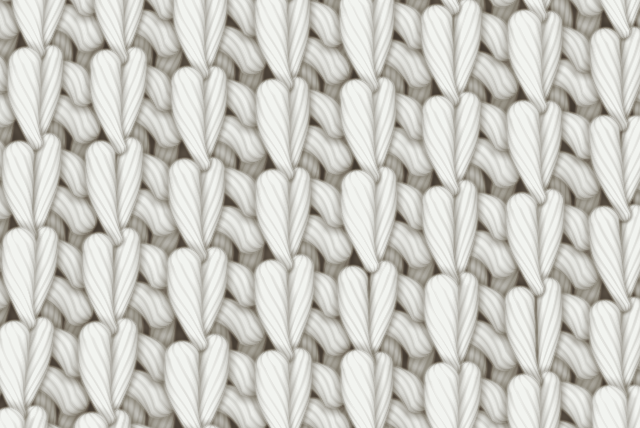
A Shadertoy shader for this texture:

```glsl
// Chunky white knit: eight leaning columns of V stitches with paired cross
// bumps and small dark holes between them. Tapered, bowed strands are painted
// back to front; each carries spiralling plies and a soft contact shadow.

const float ROW_PITCH = 0.211;      // stitch height, in canvas heights
const float COL_PITCH = 0.935;      // column spacing, in stitch heights
const vec2  FIRST_STITCH = vec2(0.068, 0.658);
const float ROW_DROP = 0.11;        // each column sits lower than the last
const float LEAN = 0.052;           // tilt of the leftmost columns
const float JITTER = 0.06;
const float PLIES = 5.4;
const float GROOVE_DEPTH = 0.17;
const float RIM_DARKENING = 0.36;
const float SHADOW = 0.40;
const float SHADOW_REACH = 1.65;    // in strand radii
const float EDGE_SOFTNESS = 0.012;  // in stitch heights
const float HOLE_TONE = 0.08;
const vec2  LIGHT = vec2(-0.05, 0.11);

// Strands of one stitch, back to front: two rear loops, two bumps, two legs.
const int STRANDS = 6;
const vec4 ENDS[STRANDS] = vec4[](  // start xy, end xy
    vec4(0.67, 0.36, 0.58, -0.32),
    vec4(0.20, 0.36, 0.31, -0.14),
    vec4(0.18, -0.54, 0.57, -0.76),
    vec4(0.18, -0.12, 0.57, -0.36),
    vec4(0.17, 1.00, 0.06, 0.10),
    vec4(-0.13, 0.93, 0.03, 0.06));
const vec4 SHAPE[STRANDS] = vec4[]( // start radius, end radius, bow, twist
    vec4(0.14, 0.14, -0.04, 9.0),
    vec4(0.12, 0.10, 0.03, 8.0),
    vec4(0.16, 0.19, 0.06, 6.0),
    vec4(0.15, 0.18, 0.06, 6.0),
    vec4(0.15, 0.08, 0.035, 10.0),
    vec4(0.185, 0.085, -0.05, -12.0));
const float BRIGHTNESS[STRANDS] = float[](0.72, 0.70, 0.94, 0.97, 1.05, 1.08);

const vec3 YARN_RAMP[6] = vec3[](
    vec3(0.21, 0.18, 0.15), vec3(0.40, 0.36, 0.31), vec3(0.56, 0.54, 0.49),
    vec3(0.70, 0.69, 0.66), vec3(0.83, 0.83, 0.81), vec3(0.95, 0.955, 0.94));

float hash(vec2 p) {
    vec3 q = fract(p.xyx * 0.1031);
    q += dot(q, q.yzx + 33.33);
    return fract((q.x + q.y) * q.z);
}

float noise(vec2 p) {
    vec2 i = floor(p), f = fract(p);
    f *= f * (3.0 - 2.0 * f);
    return mix(mix(hash(i), hash(i + vec2(1, 0)), f.x),
               mix(hash(i + vec2(0, 1)), hash(i + vec2(1, 1)), f.x), f.y);
}

vec3 yarnColor(float tone) {
    float s = clamp(tone, 0.0, 1.0) * 5.0;
    int i = min(int(s), 4);
    return mix(YARN_RAMP[i], YARN_RAMP[i + 1], s - float(i));
}

// Paints strand k of a stitch over the tone already there.
float paintStrand(float tone, vec2 p, int k, vec2 cell, float pixel) {
    vec2 seed = cell + float(k) * 17.3 + 50.0;
    vec2 wobble = vec2(hash(seed), hash(seed + 7.7)) - 0.5;
    vec2 start = ENDS[k].xy + wobble * JITTER;
    vec2 axis = ENDS[k].zw + wobble.yx * JITTER - start;
    float len = length(axis);
    vec2 dir = axis / len;
    vec2 side = vec2(-dir.y, dir.x);

    // Position along and across the bowed strand.
    float along = dot(p - start, dir);
    float t = clamp(along / len, 0.0, 1.0);
    float across = dot(p - start, side) - SHAPE[k].z * 4.0 * t * (1.0 - t);
    float past = along - t * len;
    float radius = mix(SHAPE[k].x, SHAPE[k].y, smoothstep(0.25, 1.0, t));
    radius *= 1.0 + 0.12 * wobble.x;
    float d = length(vec2(across, past)) / radius;

    // Contact shadow on whatever lies below.
    tone *= 1.0 - SHADOW * (1.0 - smoothstep(0.85, SHADOW_REACH, d));

    // Plies spiral around the strand and converge at its rounded ends.
    float width = sqrt(max(radius * radius - past * past, 0.0001));
    float wrap = asin(clamp(across / width, -1.0, 1.0));
    float phase = wrap * PLIES + along / len * SHAPE[k].w + wobble.y * 5.0;
    float groove = 0.5 + 0.5 * cos(phase * 2.0);
    float fibre = noise(vec2(phase * 4.0, along * 6.0) + seed) - 0.5;

    float shade = 1.0 + dot(side * across + dir * past, LIGHT) / radius;
    shade -= RIM_DARKENING * d * d * d;
    shade -= GROOVE_DEPTH * groove * groove * (1.0 - 0.5 * min(d * d, 1.0));
    shade += 0.04 * fibre + 0.06 * wobble.x;

    float blur = (pixel + EDGE_SOFTNESS) / radius;
    float cover = 1.0 - smoothstep(1.0 - blur, 1.0 + blur, d);
    return mix(tone, shade * BRIGHTNESS[k], cover);
}

void mainImage(out vec4 fragColor, in vec2 fragCoord) {
    vec2 uv = fragCoord / iResolution.y;
    float pixel = 1.0 / (iResolution.y * ROW_PITCH);

    // Lean the left columns and let the cloth waver a little.
    vec2 p = uv;
    p.x -= LEAN * (1.0 - smoothstep(0.05, 0.65, uv.x)) * (uv.y - 0.5);
    p.x += 0.012 * (noise(uv * 3.0 + 4.0) - 0.5);
    p = (p - FIRST_STITCH) / ROW_PITCH;

    float tone = HOLE_TONE + 0.15 * noise(p * 9.0 + 60.0);
    float nearest = floor(p.x / COL_PITCH + 0.5);
    for (int k = 0; k < STRANDS; k++)
    for (float c = -1.0; c <= 1.0; c++)
    for (float r = 1.0; r >= -1.0; r--) {
        float column = nearest + c;
        float y = p.y + ROW_DROP * column + 0.1 * (hash(vec2(column + 20.0, 3.0)) - 0.5);
        float row = floor(y + 0.5) + r;
        vec2 local = vec2(p.x - column * COL_PITCH, y - row);
        tone = paintStrand(tone, local, k, vec2(column, row), pixel);
    }
    fragColor = vec4(yarnColor(tone), 1.0);
}
```
